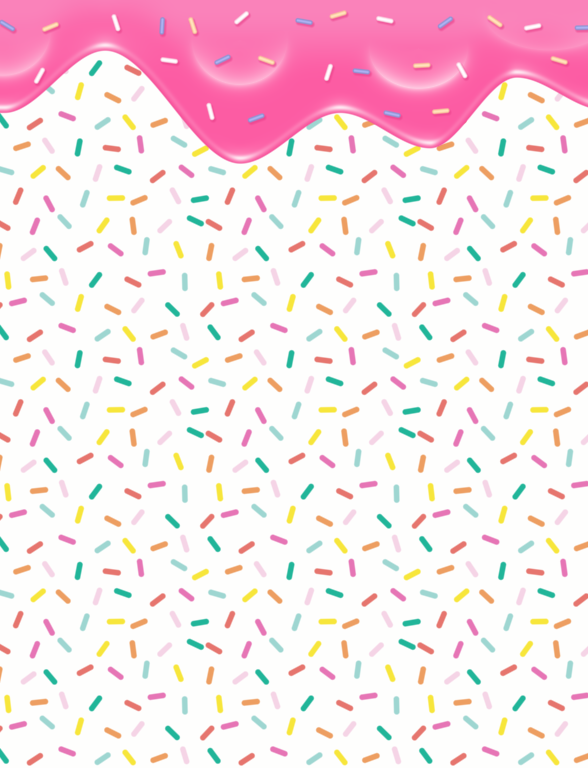
Give the GLSL for this pattern, as a WebGL 2 fragment shader.

```glsl
#version 300 es
precision highp float;
// Glossy pink icing dripping over a white sheet of candy sprinkles.
// Sprinkles are jittered capsules on a repeating tile; the icing rim joins
// its crests and drips with smooth steps and is lit by soft bowl highlights.
uniform vec2 u_resolution;
out vec4 fragColor;

// Lengths are fractions of the canvas height, with y pointing down.
const float TILE = 0.2757;
const ivec2 TILE_CELLS = ivec2(7, 8);
const ivec2 ICING_CELLS = ivec2(64, 64);
const vec2 ICING_CELL = vec2(0.062, 0.058);
const float HALF_LENGTH = 0.0083;
const float RADIUS = 0.0036;
const float JITTER = 0.42;
const float ANGLE_SPREAD = 1.7;
const vec2 SHADOW_SHIFT = vec2(0.0016, 0.0024);

const vec3 PAPER = vec3(0.996, 0.996, 0.992);
const vec3 ICING_TOP = vec3(0.98, 0.51, 0.73);
const vec3 ICING_HOT = vec3(0.99, 0.36, 0.64);
const vec3 ICING_DEEP = vec3(0.91, 0.24, 0.53);
const vec3 GLOSS = vec3(1.0, 0.93, 0.96);
const vec3 CANDY[7] = vec3[7](
  vec3(0.90, 0.46, 0.43), vec3(0.93, 0.62, 0.38), vec3(0.90, 0.46, 0.71),
  vec3(0.96, 0.83, 0.90), vec3(0.62, 0.84, 0.82), vec3(0.13, 0.71, 0.60),
  vec3(0.97, 0.90, 0.23));
const vec3 PASTEL[3] = vec3[3](
  vec3(0.56, 0.58, 0.83), vec3(0.96, 0.78, 0.62), vec3(0.97, 0.88, 0.91));

// Alternating drips and crests of the icing rim.
const vec2 RIM[7] = vec2[7](
  vec2(0.006, 0.147), vec2(0.137, 0.066), vec2(0.313, 0.213), vec2(0.443, 0.147),
  vec2(0.560, 0.193), vec2(0.673, 0.101), vec2(0.785, 0.143));
// Highlight bowls: centre and radii.
const vec4 BOWL[4] = vec4[4](
  vec4(0.312, 0.052, 0.062, 0.058), vec4(0.545, 0.063, 0.064, 0.052),
  vec4(0.004, 0.038, 0.062, 0.060), vec4(0.715, 0.015, 0.085, 0.050));
const float BOWL_GAIN[4] = float[4](0.62, 0.75, 0.60, 0.30);

vec3 hash3(ivec2 cell, uint seed) {
  uvec3 v = uvec3(uvec2(cell), seed) * 1664525u + 1013904223u;
  v.x += v.y * v.z; v.y += v.z * v.x; v.z += v.x * v.y;
  v ^= v >> 16u;
  v.x += v.y * v.z; v.y += v.z * v.x; v.z += v.x * v.y;
  return vec3(v >> 8u) / 16777216.0;
}

// Signed distance to the closest sprinkle, with its wrapped cell and centre.
float sprinkles(vec2 p, vec2 size, ivec2 period, uint seed, out ivec2 id, out vec2 centre) {
  ivec2 home = ivec2(floor(p / size));
  float best = 1.0;
  for (int j = -1; j <= 1; j++) {
    for (int i = -1; i <= 1; i++) {
      ivec2 cell = home + ivec2(i, j);
      ivec2 wrapped = (cell + period) % period;
      vec3 h = hash3(wrapped, seed);
      float brick = float(wrapped.y & 1) * 0.5 - 0.25;
      vec2 c = (vec2(cell) + 0.5 + vec2(brick, 0.0) + (h.xy - 0.5) * JITTER) * size;
      float angle = float((wrapped.x + wrapped.y) & 1) * 1.5708 + (h.z - 0.5) * ANGLE_SPREAD + 0.7;
      vec2 axis = vec2(cos(angle), sin(angle));
      vec2 q = p - c;
      float d = length(q - axis * clamp(dot(q, axis), -HALF_LENGTH, HALF_LENGTH)) - RADIUS;
      if (d < best) { best = d; id = wrapped; centre = c; }
    }
  }
  return best;
}

float rimHeight(float x) {
  float y = RIM[0].y;
  for (int i = 0; i < 6; i++)
    y += (RIM[i + 1].y - RIM[i].y) * smoothstep(RIM[i].x, RIM[i + 1].x, x);
  return y;
}

// Crescent of light: sharp below, fading up into the bowl.
float bowlLight(vec2 p, vec4 bowl) {
  vec2 q = (p - bowl.xy) / bowl.zw;
  float r = length(q);
  float fade = r < 1.0 ? exp((r - 1.0) * 3.2) : exp((1.0 - r) * 9.0);
  return fade * smoothstep(-0.3, 0.95, q.y / max(r, 0.001));
}

vec3 icingColor(vec2 p, float depth, float slope) {
  vec3 col = mix(ICING_TOP, ICING_HOT, smoothstep(0.01, 0.11, p.y));
  // A deeper fold follows the rim, with a thin dark lip below it.
  col = mix(col, ICING_HOT, 0.6 * exp(-pow((depth - 0.035) / 0.025, 2.0)));
  col = mix(col, ICING_DEEP, 0.5 * exp(-depth / 0.0025));
  for (int i = 0; i < 4; i++)
    col = mix(col, GLOSS, BOWL_GAIN[i] * bowlLight(p, BOWL[i]));
  // Gloss collects where the rim runs level.
  float level = exp(-pow(slope / 0.45, 2.0));
  float line = exp(-pow((depth - 0.007) / 0.0035, 2.0));
  float halo = exp(-pow((depth - 0.010) / 0.010, 2.0));
  return mix(col, GLOSS, line * (0.15 + 0.6 * level) + 0.22 * halo * level);
}

void main() {
  float px = 1.0 / u_resolution.y;
  vec2 p = vec2(gl_FragCoord.x, u_resolution.y - gl_FragCoord.y) * px;
  ivec2 id = ivec2(0);
  vec2 centre = vec2(0.0);

  // Sheet of candy sprinkles.
  float d = sprinkles(p, TILE / vec2(TILE_CELLS), TILE_CELLS, 11u, id, centre);
  vec3 col = mix(PAPER, CANDY[(id.x * 2 + id.y * 3) % 7], smoothstep(px, -px, d));

  // Icing with its own raised pastel sprinkles.
  float slope = (rimHeight(p.x + 0.002) - rimHeight(p.x - 0.002)) / 0.004;
  float depth = (rimHeight(p.x) - p.y) / sqrt(1.0 + slope * slope);
  vec3 icing = icingColor(p, max(depth, 0.0), slope);
  d = sprinkles(p - SHADOW_SHIFT, ICING_CELL, ICING_CELLS, 5u, id, centre);
  float kept = step(0.022, rimHeight(centre.x) - centre.y);
  icing = mix(icing, ICING_DEEP, 0.6 * kept * smoothstep(0.002, -0.002, d));
  d = sprinkles(p, ICING_CELL, ICING_CELLS, 5u, id, centre);
  kept = step(0.022, rimHeight(centre.x) - centre.y);
  vec3 pastel = PASTEL[(id.x + id.y * 2) % 3] + 0.12 * smoothstep(-0.001, -RADIUS, d);
  icing = mix(icing, pastel, kept * smoothstep(px, -px, d + 0.0006));

  col = mix(col, icing, smoothstep(-px, px, depth));
  fragColor = vec4(clamp(col, 0.0, 1.0), 1.0);
}
```
